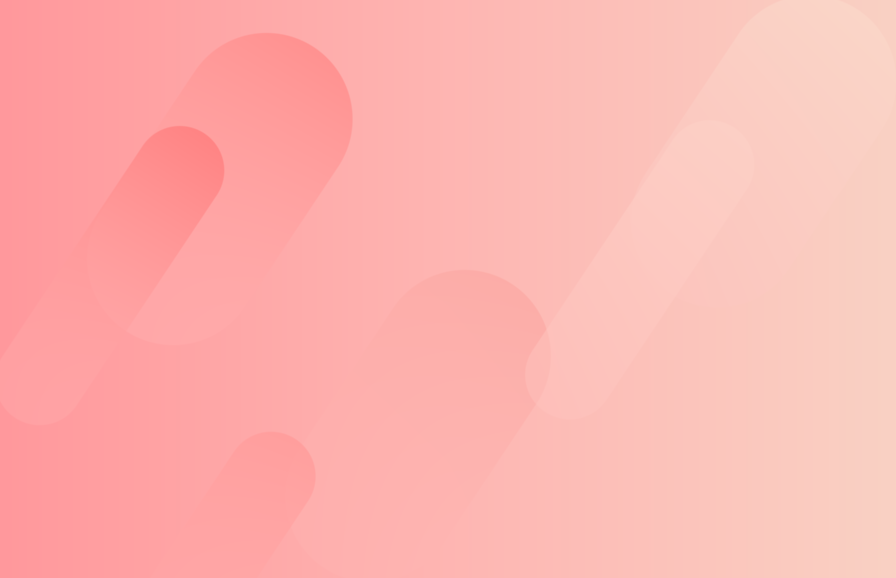
A WebGL 2 fragment shader for this background:

```glsl
#version 300 es
precision highp float;

uniform vec2 u_resolution;
out vec4 fragColor;

// Backdrop, left to right
const vec3 CORAL = vec3(1.0, 0.595, 0.610);
const vec3 BLUSH = vec3(0.995, 0.710, 0.697);
const vec3 PEACH = vec3(0.976, 0.818, 0.765);

// Capsule geometry, in canvas heights; SLANT points from head to tail
const vec2 SLANT = vec2(-0.5547, -0.8321);
const vec2 BIG = vec2(0.291, 0.149);    // axis length, radius
const vec2 SMALL = vec2(0.437, 0.077);

// Capsule tints: colour and opacity at each end
const vec4 ROSE_HEAD = vec4(1.0, 0.565, 0.560, 0.95);
const vec4 ROSE_TAIL = vec4(1.0, 0.700, 0.700, 0.35);
const vec4 RED_HEAD = vec4(1.0, 0.510, 0.510, 0.95);
const vec4 RED_TAIL = vec4(1.0, 0.700, 0.700, 0.30);
const vec4 SALMON_HEAD = vec4(0.985, 0.655, 0.635, 0.70);
const vec4 SALMON_TAIL = vec4(1.0, 0.720, 0.710, 0.25);
const vec4 PINK_HEAD = vec4(1.0, 0.600, 0.595, 0.72);
const vec4 PINK_TAIL = vec4(1.0, 0.700, 0.700, 0.10);
const vec4 CREAM_HEAD = vec4(0.980, 0.840, 0.785, 0.85);
const vec4 CREAM_TAIL = vec4(0.990, 0.775, 0.755, 0.40);
const vec4 SHELL_HEAD = vec4(0.990, 0.815, 0.775, 0.80);
const vec4 SHELL_TAIL = vec4(1.0, 0.770, 0.750, 0.40);

// Blends one slanted capsule over the base, fading along its axis
vec3 addCapsule(vec3 base, vec2 p, vec2 head, vec2 size, vec4 headTint, vec4 tailTint) {
    vec2 offset = p - head;
    float along = dot(offset, SLANT);
    float dist = length(offset - SLANT * clamp(along, 0.0, size.x)) - size.y;
    float pixel = 1.0 / u_resolution.y;
    float coverage = 1.0 - smoothstep(-pixel, pixel, dist);
    float fade = clamp((along + size.y) / (size.x + 2.0 * size.y), 0.0, 1.0);
    vec4 tint = mix(headTint, tailTint, fade);
    return mix(base, tint.rgb, tint.a * coverage);
}

vec3 backdrop(float x) {
    vec3 leftHalf = mix(CORAL, BLUSH, clamp(x * 2.0, 0.0, 1.0));
    return mix(leftHalf, PEACH, clamp(x * 2.0 - 1.0, 0.0, 1.0));
}

void main() {
    vec2 p = gl_FragCoord.xy / u_resolution.y;
    vec3 color = backdrop(gl_FragCoord.x / u_resolution.x);

    // Left pair
    color = addCapsule(color, p, vec2(0.461, 0.794), BIG, ROSE_HEAD, ROSE_TAIL);
    color = addCapsule(color, p, vec2(0.311, 0.705), SMALL, RED_HEAD, RED_TAIL);

    // Lower middle pair
    color = addCapsule(color, p, vec2(0.804, 0.384), BIG, SALMON_HEAD, SALMON_TAIL);
    color = addCapsule(color, p, vec2(0.469, 0.176), SMALL, PINK_HEAD, PINK_TAIL);

    // Right pair
    color = addCapsule(color, p, vec2(1.402, 0.859), BIG, CREAM_HEAD, CREAM_TAIL);
    color = addCapsule(color, p, vec2(1.228, 0.715), SMALL, SHELL_HEAD, SHELL_TAIL);

    fragColor = vec4(color, 1.0);
}
```
